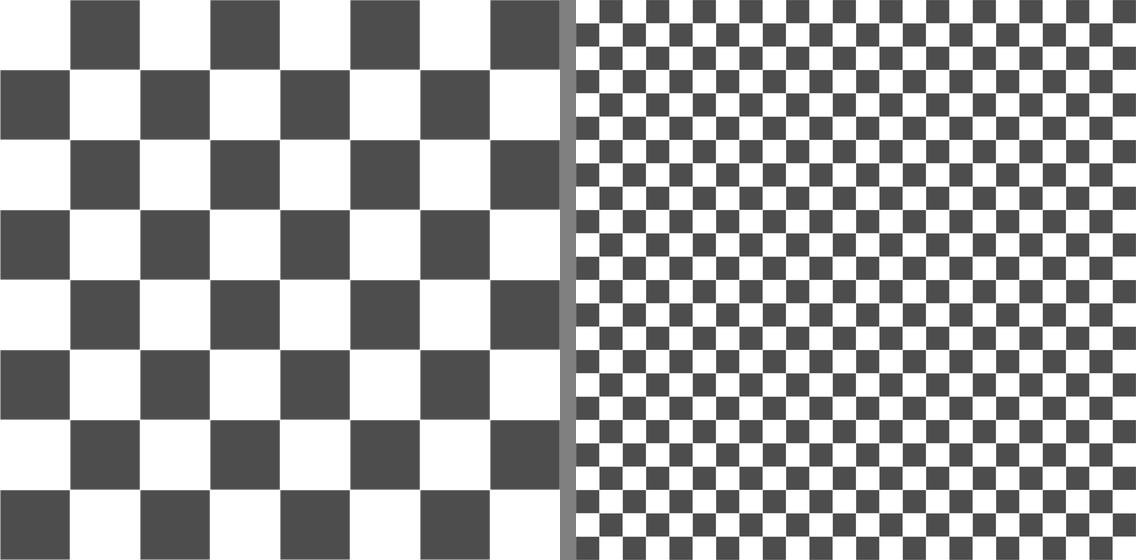
Left: one tile. Right: repeated 3 by 3.
Write a WebGL 2 fragment shader that draws this pattern.

```glsl
#version 300 es
precision highp float;
// Checkerboard of dark grey squares on white, parted by hairline gaps.

uniform vec2 u_resolution;
out vec4 outColor;

const float CELLS = 8.0;                         // squares across and down (even, so it tiles)
const vec2 INSET_LOW = vec2(0.0058, 0.0058);     // gap at left and bottom, in cells
const vec2 INSET_HIGH = vec2(0.0033, 0.0033);    // gap at right and top, in cells
const vec3 LIGHT = vec3(1.0);
const vec3 DARK = vec3(0.302);

// Share of a pixel covered by the inset square of a unit cell
float squareCoverage(vec2 p, vec2 pixel) {
    vec2 low = clamp((p - INSET_LOW) / pixel + 0.5, 0.0, 1.0);
    vec2 high = clamp((1.0 - INSET_HIGH - p) / pixel + 0.5, 0.0, 1.0);
    vec2 cover = low * high;
    return cover.x * cover.y;
}

void main() {
    vec2 grid = gl_FragCoord.xy / u_resolution * CELLS;
    vec2 pixel = CELLS / u_resolution;

    // The lower left cell is dark, then every second one
    vec2 cell = floor(grid);
    float isDark = 1.0 - mod(cell.x + cell.y, 2.0);

    float ink = isDark * squareCoverage(fract(grid), pixel);
    outColor = vec4(mix(LIGHT, DARK, ink), 1.0);
}
```
